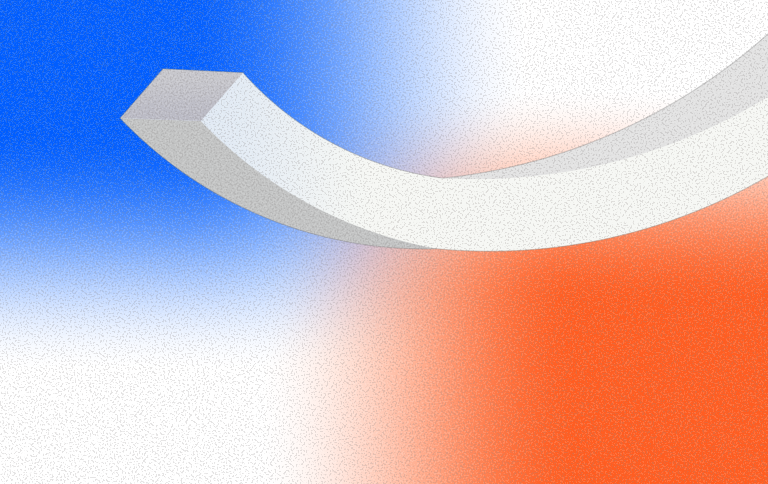
Write a Shadertoy shader that draws this background.

```glsl
const vec3 PAPER = vec3(1.0);
const vec3 BLUE = vec3(0.0, 0.365, 1.0);
const vec3 ORANGE = vec3(1.0, 0.365, 0.13);
const vec3 FRONT = vec3(0.965, 0.97, 0.955);
const vec3 FRONT_COOL = vec3(0.88, 0.915, 0.955);
const vec3 UNDERSIDE = vec3(0.76, 0.765, 0.765);
const vec3 INNER_SIDE = vec3(0.885);
const vec3 CAP_LIGHT = vec3(0.78, 0.78, 0.80);
const vec3 CAP_DARK = vec3(0.73, 0.73, 0.77);
const vec3 DARK_GRAIN = vec3(0.58, 0.56, 0.56);

// Corners of the bar's cut end, then the points where its arcs meet
const vec2 CAP_LEFT = vec2(0.248, 0.756);
const vec2 CAP_TOP = vec2(0.337, 0.858);
const vec2 CAP_RIGHT = vec2(0.502, 0.850);
const vec2 CAP_FRONT = vec2(0.415, 0.750);
const vec2 TOP_JOIN = vec2(0.915, 0.632);
const vec2 BOTTOM_JOIN = vec2(0.903, 0.486);

// Gradient noise
vec2 latticeGradient(vec2 cell) {
    vec3 h = fract(cell.xyx * vec3(0.1031, 0.1030, 0.0973));
    h += dot(h, h.yzx + 33.33);
    float angle = 6.2832 * fract((h.x + h.y) * h.z);
    return vec2(cos(angle), sin(angle));
}

float gradientNoise(vec2 p) {
    vec2 cell = floor(p), f = fract(p);
    vec2 w = f * f * (3.0 - 2.0 * f);
    vec2 e = vec2(1.0, 0.0);
    float a = dot(latticeGradient(cell), f);
    float b = dot(latticeGradient(cell + e.xy), f - e.xy);
    float c = dot(latticeGradient(cell + e.yx), f - e.yx);
    float d = dot(latticeGradient(cell + e.xx), f - e.xx);
    return mix(mix(a, b, w.x), mix(c, d, w.x), w.y);
}

// Signed distance to the circle through three points, negative inside
float arcDistance(vec2 p, vec2 a, vec2 b, vec2 c) {
    vec2 u = b - a, v = c - a;
    float uu = dot(u, u), vv = dot(v, v);
    vec2 centre = vec2(v.y * uu - u.y * vv, u.x * vv - v.x * uu)
                / (2.0 * (u.x * v.y - u.y * v.x));
    return length(p - a - centre) - length(centre);
}

// Signed distance to the line a-b, positive on its left
float lineDistance(vec2 p, vec2 a, vec2 b) {
    return dot(p - a, normalize(vec2(a.y - b.y, b.x - a.x)));
}

float coverage(float d, float pixel) {
    return 1.0 - smoothstep(-pixel, pixel, d);
}

// Soft colour fields
vec3 backdrop(vec2 p) {
    float blue = (1.0 - smoothstep(0.36, 1.10, p.x)) * smoothstep(0.23, 0.73, p.y);
    float orange = smoothstep(0.53, 1.20, p.x) * (1.0 - smoothstep(0.37, 0.82, p.y));
    return mix(mix(PAPER, BLUE, blue), ORANGE, orange);
}

// Outline of the whole bar, negative inside
float barDistance(vec2 p) {
    float bottom = p.x < BOTTOM_JOIN.x
        ? arcDistance(p, CAP_LEFT, vec2(0.517, 0.564), BOTTOM_JOIN)
        : arcDistance(p, BOTTOM_JOIN, vec2(1.240, 0.504), vec2(1.587, 0.636));
    float top = lineDistance(p, CAP_TOP, CAP_RIGHT);
    if (p.x > TOP_JOIN.x)
        top = -arcDistance(p, TOP_JOIN, vec2(1.240, 0.713), vec2(1.587, 0.930));
    else if (p.x > CAP_RIGHT.x)
        top = -arcDistance(p, CAP_RIGHT, vec2(0.682, 0.707), TOP_JOIN);
    return max(max(bottom, top), lineDistance(p, CAP_LEFT, CAP_TOP));
}

// Colours of the bar's faces
vec3 barColour(vec2 p, float pixel) {
    float capBase = lineDistance(p, CAP_LEFT, CAP_FRONT);
    float cap = -min(capBase, lineDistance(p, CAP_FRONT, CAP_RIGHT));
    float under = p.x < CAP_FRONT.x ? capBase
        : -arcDistance(p, CAP_FRONT, vec2(0.620, 0.589), BOTTOM_JOIN);
    float inner = arcDistance(p, TOP_JOIN, vec2(1.281, 0.669), vec2(1.587, 0.800));

    vec3 colour = mix(FRONT_COOL, FRONT, smoothstep(0.42, 0.80, p.x));
    colour = mix(colour, INNER_SIDE, coverage(inner, pixel) * step(TOP_JOIN.x, p.x));
    colour = mix(colour, UNDERSIDE, coverage(under, pixel) * step(p.x, BOTTOM_JOIN.x));
    vec3 capColour = mix(CAP_DARK, CAP_LIGHT, smoothstep(CAP_FRONT.y, CAP_TOP.y, p.y));
    return mix(colour, capColour, coverage(cap, pixel));
}

// Dark flecks and pale flecks from opposite ends of one noise
vec3 addGrain(vec3 colour, vec2 p, float density) {
    vec2 turned = mat2(0.8, 0.6, -0.6, 0.8) * p;
    float n = gradientNoise(turned * density + 517.3);
    colour = mix(colour, DARK_GRAIN, 0.24 * smoothstep(0.08, 0.30, n));
    return mix(colour, PAPER, 0.14 * smoothstep(0.05, 0.30, -n));
}

void mainImage(out vec4 fragColor, in vec2 fragCoord) {
    vec2 p = fragCoord / iResolution.y;
    float pixel = 0.75 / iResolution.y;

    // Bar with a thin contour
    float bar = barDistance(p);
    vec3 colour = mix(backdrop(p), barColour(p, pixel), coverage(bar, pixel));
    float contour = 1.0 - smoothstep(0.0, 0.0025, abs(bar));
    colour = mix(colour, vec3(0.42), 0.3 * contour);

    fragColor = vec4(addGrain(colour, p, 283.0), 1.0);
}
```
